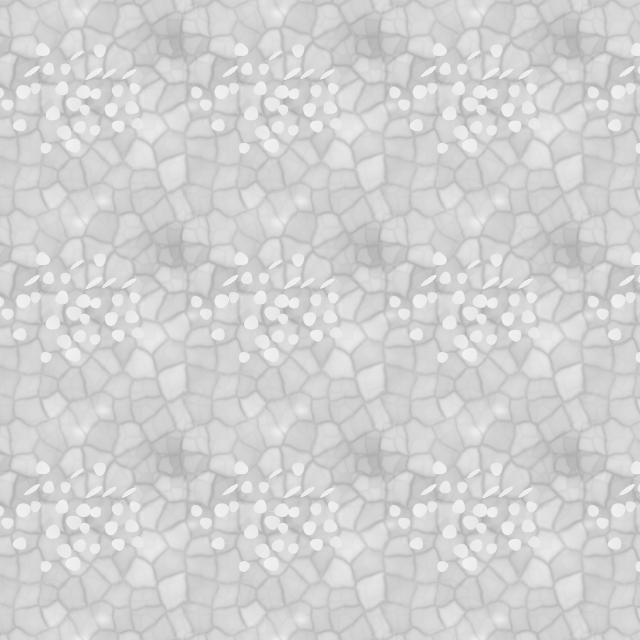
A WebGL 2 fragment shader for this texture:

```glsl
#version 300 es
precision highp float;
// Repeating pale grey pebble mosaic with a drift of white petals in each tile.

#define REPEATS vec2(3.227, 3.06)
#define PHASE vec2(1.0756, 1.02)
#define STONES vec2(8.0, 8.0)
#define CHIPS vec2(14.0, 13.0)
#define PETAL_GRID vec2(10.0, 11.0)
#define PETAL_CENTER vec2(0.28, 0.44)
#define PETAL_SPREAD vec2(0.39, 0.25)
#define PETAL_RADIUS 0.032
#define STONE_TONE 0.842
#define PETAL_TONE 0.925
#define JOINT_WIDTH 0.065
#define JOINT_DEPTH 0.075

uniform vec2 u_resolution;
out vec4 fragColor;

const float TAU = 6.2831853;

vec2 hash2(vec2 p) {
  vec3 q = fract(p.xyx * vec3(0.1031, 0.1030, 0.0973));
  q += dot(q, q.yzx + 33.33);
  return fract((q.xx + q.yz) * q.zy);
}

// Layered sines with whole frequencies, so they wrap with the tile.
float clouds(vec2 t, float seed) {
  vec2 a = t * TAU;
  return 0.40 * sin(2.0 * a.x + a.y + seed + 1.5 * sin(a.y * 2.0 + seed))
       + 0.35 * sin(3.0 * a.y - 2.0 * a.x + seed * 2.3 + sin(a.x * 3.0))
       + 0.25 * sin(5.0 * a.x + 4.0 * a.y + seed * 3.7 + sin(a.y * 5.0));
}

// Shortest offset between two points of the wrapping tile.
vec2 wrapped(vec2 d) { return fract(d + 0.5) - 0.5; }

float glow(vec2 t, vec2 center, vec2 size) {
  vec2 d = wrapped(t - center) / size;
  return exp(-dot(d, d));
}

// Wrapping cellular noise: x = distance to the joint, yz = cell hash.
vec3 cells(vec2 t, vec2 count, float seed) {
  vec2 p = t * count, base = floor(p), nearest = vec2(0.0), nearestId = base;
  float best = 9.0;
  for (int y = -1; y <= 1; y++)
    for (int x = -1; x <= 1; x++) {
      vec2 id = base + vec2(x, y);
      vec2 d = id + 0.1 + 0.8 * hash2(mod(id, count) + seed) - p;
      if (dot(d, d) < best) { best = dot(d, d); nearest = d; nearestId = id; }
    }
  float joint = 9.0;
  for (int y = -2; y <= 2; y++)
    for (int x = -2; x <= 2; x++) {
      vec2 id = nearestId + vec2(x, y);
      vec2 d = id + 0.1 + 0.8 * hash2(mod(id, count) + seed) - p;
      vec2 gap = d - nearest;
      if (dot(gap, gap) > 1e-4)
        joint = min(joint, dot(0.5 * (d + nearest), normalize(gap)));
    }
  return vec3(joint, hash2(mod(nearestId, count) + seed + 31.0));
}

float joints(float d, float width) { return exp(-d * d / (width * width)); }

// Rounded petal with a blunt tip and a short stem; x = body, y = stem.
vec2 petal(vec2 q, float radius, float wobble) {
  float a = atan(q.y, q.x);
  float rim = 0.93 + 0.2 * pow(0.5 + 0.5 * cos(a), 6.0) + 0.06 * sin(3.0 * a + wobble);
  vec2 s = vec2(q.x + clamp(-q.x, 0.0, 1.5 * radius), q.y + 3.0 * q.x * q.x);
  return vec2(length(q) - radius * rim, length(s) - 0.0016);
}

float stoneTone(vec2 t, float drift) {
  vec2 w = t + 0.010 * vec2(clouds(t, 1.0), clouds(t, 4.0))
             + 0.003 * sin(TAU * 11.0 * t.yx);
  vec3 stone = cells(w, STONES, 3.0);
  vec3 chip = cells(w, CHIPS, 47.0);
  float dark = glow(t, vec2(0.80, 0.20), vec2(0.17, 0.18));
  float fade = 0.62 + 0.38 * clouds(t, 7.0);

  // Each pebble has its own tone, fading out towards its joint.
  float body = smoothstep(0.0, 0.18, stone.x);
  float tone = STONE_TONE + body * (0.075 * (stone.y - 0.5) + 0.012);
  tone -= JOINT_DEPTH * joints(stone.x, JOINT_WIDTH * (0.8 + 0.6 * stone.z)) * fade;
  tone -= 0.035 * exp(-7.0 * stone.x);

  // Small chips show most in the dark patch.
  float chips = 0.25 + 0.75 * dark;
  tone += chips * (0.06 * (chip.y - 0.5) * smoothstep(0.0, 0.15, chip.x)
                 - 0.045 * joints(chip.x, 0.10));

  // Broad washes of light and shade.
  tone += 0.022 * clouds(t, 2.0) - 0.045 * dark;
  tone += 0.040 * glow(t, vec2(0.70, 0.58), vec2(0.16, 0.14));
  tone += 0.030 * glow(t, vec2(0.15, 0.03), vec2(0.20, 0.12));
  tone -= drift * (0.025 + 0.05 * smoothstep(0.1, 0.8, clouds(t * 2.0, 5.0)));
  for (int i = 0; i < 3; i++)
    tone += 0.09 * glow(t, vec2(0.34, 0.04) + float(i) * vec2(0.55, 0.45), vec2(0.04, 0.025));

  // Fine stipple beside some joints.
  vec2 g = t * 110.0;
  vec2 speck = hash2(mod(floor(g), 110.0) + 9.0);
  float dot1 = 1.0 - smoothstep(0.15, 0.5, length(fract(g) - 0.5));
  tone += 0.06 * (speck.x - 0.5) * dot1 * smoothstep(0.1, 0.6, clouds(t, 9.0)) * exp(-5.0 * stone.x);
  return clamp(tone, 0.69, 0.92);
}

void main() {
  vec2 uv = gl_FragCoord.xy / u_resolution;
  vec2 t = fract(vec2(uv.x, 1.0 - uv.y) * REPEATS - PHASE);
  float aa = 0.75 * REPEATS.y / u_resolution.y;
  float drift = glow(t, PETAL_CENTER, PETAL_SPREAD * 0.9);
  float tone = stoneTone(t, drift);

  // Petals on a staggered, jittered grid inside an oval drift.
  vec2 base = floor(t * PETAL_GRID);
  for (int y = -1; y <= 1; y++)
    for (int x = -1; x <= 1; x++) {
      vec2 id = mod(base + vec2(x, y), PETAL_GRID);
      vec2 h = hash2(id + 71.0), k = hash2(id + 113.0);
      vec2 stagger = vec2(0.5 * mod(id.y, 2.0) - 0.25, 0.0);
      vec2 center = (id + 0.5 + stagger + 0.5 * (h - 0.5)) / PETAL_GRID;
      float reach = length(wrapped(center - PETAL_CENTER) / PETAL_SPREAD);
      if (reach + 0.35 * (k.x - 0.5) > 1.0 || k.y > 0.88) continue;
      vec2 q = wrapped(t - center) * vec2(1.0, REPEATS.x / REPEATS.y);
      float a = center.y < 0.36 && h.y > 0.6 ? -0.6 : TAU * k.x;
      q = mat2(cos(a), -sin(a), sin(a), cos(a)) * q;
      if (center.y < 0.36 && h.y > 0.6) q *= vec2(0.75, 2.6);
      vec2 d = petal(q, PETAL_RADIUS * (0.82 + 0.36 * h.x), TAU * h.y);
      float shade = PETAL_TONE + 0.03 * (k.y - 0.5) + 0.3 * q.x;
      tone = mix(tone, PETAL_TONE, 0.4 * (1.0 - smoothstep(-aa, aa, d.y)));
      tone = mix(tone, shade, 1.0 - smoothstep(-aa, aa, d.x));
    }
  fragColor = vec4(vec3(tone), 1.0);
}
```
